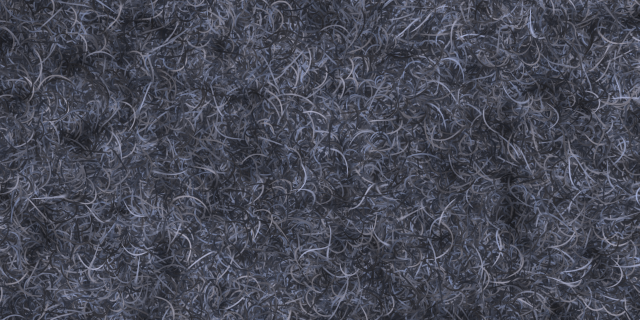
Give the GLSL for this texture, as a WebGL 1 fragment shader.

```glsl
precision highp float;
// Fuzzy blue-grey wool: soft mounds of pile with dark hollows between them,
// covered by many layers of short, curved, tapering fibres that follow a
// slowly turning flow. Each layer scatters one fibre per jittered grid cell.
uniform vec2 u_resolution;

// Four random values per cell, without sine
vec4 hash4(vec2 cell) {
  vec4 h = fract(cell.xyxy * vec4(0.1031, 0.1030, 0.0973, 0.1099));
  h += dot(h, h.wzxy + 33.33);
  return fract((h.xxyz + h.yzzw) * h.zywx);
}

float noise(vec2 p) {
  vec2 i = floor(p), f = fract(p);
  f = f * f * (3.0 - 2.0 * f);
  float low = mix(hash4(i).x, hash4(i + vec2(1.0, 0.0)).x, f.x);
  float high = mix(hash4(i + vec2(0.0, 1.0)).x, hash4(i + 1.0).x, f.x);
  return mix(low, high, f.y);
}

// Height of the nearest tuft: 1 at its crown, falling off into the hollows
float mound(vec2 p) {
  vec2 i = floor(p), f = fract(p);
  float nearest = 2.0;
  for (int y = -1; y <= 1; y++) {
    for (int x = -1; x <= 1; x++) {
      vec2 o = vec2(float(x), float(y));
      vec2 d = o + 0.15 + 0.7 * hash4(i + o + 71.0).xy - f;
      nearest = min(nearest, dot(d, d));
    }
  }
  return 1.0 - smoothstep(0.0, 0.75, nearest);
}

// Coverage of one curved fibre lying along x, measured in cell units
float fibre(vec2 q, float halfLength, float curl, float width) {
  float along = q.x / halfLength;
  float bend = curl * halfLength * (along * along - 0.33);
  float slope = 2.0 * curl * along;
  float d = abs(q.y - bend) / sqrt(1.0 + slope * slope);
  float taper = 1.0 - smoothstep(0.55, 1.0, abs(along));
  return taper * (1.0 - smoothstep(0.0, width, d));
}

void main() {
  vec2 p = gl_FragCoord.xy / u_resolution.y;
  float width = max(0.0046, 1.1 / u_resolution.y);

  // Light and dark of the pile
  vec2 warp = vec2(noise(p * 9.0 + 5.0), noise(p * 9.0 + 47.0)) - 0.5;
  float pile = 0.40 * mound((p + 0.06 * warp) * vec2(7.5, 8.5))
             + 0.30 * noise(p * 13.0 + 20.0)
             + 0.22 * noise(p * 4.0 + 90.0)
             + 0.20 * noise(p * 29.0 + 60.0);
  float light = 0.10 + 0.25 * pile;
  float flow = 3.6 * noise(p * 4.0 + 130.0) - 1.2;

  vec3 color = light * 0.72 * vec3(0.98, 1.02, 1.23);

  // Fibres, from the short dense undercoat up to long loose hairs
  for (int layer = 0; layer < 28; layer++) {
    float t = float(layer) / 27.0;
    float size = mix(0.032, 0.085, t * t);
    float loose = step(0.8, t);
    vec2 shift = vec2(0.37, 0.61) * float(layer);
    vec2 g = p / size + shift;
    vec2 cell = floor(g);
    for (int y = -1; y <= 1; y++) {
      for (int x = -1; x <= 1; x++) {
        vec2 id = cell + vec2(float(x), float(y));
        vec4 h = hash4(id + 113.0 * float(layer) + 200.0);
        float r1 = fract(h.z * 17.0), r2 = fract(h.w * 13.0);
        float angle = flow + 2.8 * (h.z - 0.5);
        float c = cos(angle), s = sin(angle);
        vec2 q = mat2(c, -s, s, c) * (g - id - h.xy);
        float cover = fibre(q, 0.4 + 0.5 * r2, 1.5 * (r1 - 0.5), width / size);
        cover *= mix(0.82, 0.9 * step(0.55, r1 * 0.5 + r2 * 0.5), loose);

        // Mostly dim fibres, a few bright; tint runs from blue to pale tan
        float shade = light * (0.55 + 1.35 * h.w * h.w) + 0.09 * loose * h.w;
        vec3 tint = mix(vec3(0.93, 1.03, 1.31), vec3(1.06, 1.04, 1.13), r1);
        color = mix(color, shade * tint, cover);
      }
    }
  }
  gl_FragColor = vec4(color, 1.0);
}
```
